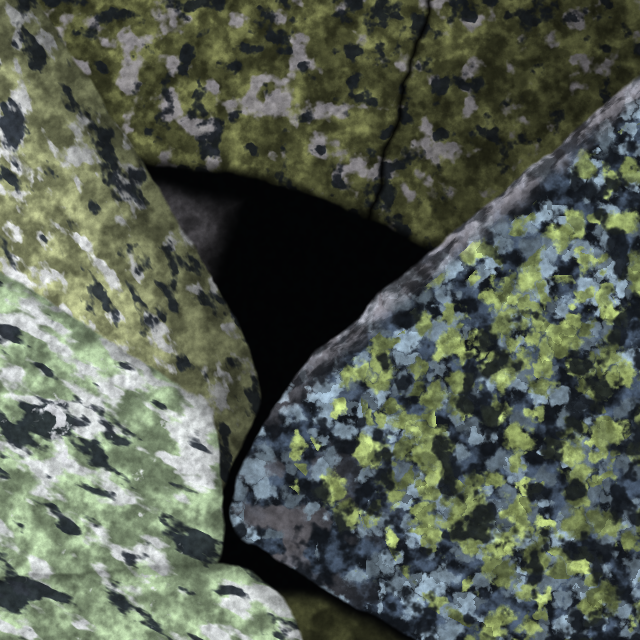
Write a WebGL 2 fragment shader that draws this texture.

```glsl
#version 300 es
precision highp float;
// Lichen-covered boulders wedged around a dark triangular hollow.
uniform vec2 u_resolution;
out vec4 fragColor;
const vec3 INK = vec3(.075, .09, .11), OLIVE = vec3(.29, .30, .19);
const vec3 MAUVE = vec3(.44, .43, .45), MOSS = vec3(.56, .58, .43);
const vec3 SAGE = vec3(.58, .66, .53), CHALK = vec3(.82, .83, .85);
const vec3 LIME = vec3(.54, .60, .36), FROST = vec3(.54, .62, .68);
const float ROUGH = .014, SOFT = .003;  // raggedness and blend of outlines
const float ROUND = .03, GRAIN = .6;    // rounding of faces, fine grain
vec2 hash2(vec2 p) {
  vec3 q = fract(p.xyx * vec3(.1031, .1030, .0973));
  q += dot(q, q.yzx + 33.33);
  return fract((q.xx + q.yz) * q.zy);
}
float noise(vec2 p) {
  vec2 i = floor(p), f = smoothstep(0., 1., p - i), e = vec2(1, 0);
  return mix(mix(hash2(i).x, hash2(i + e).x, f.x),
             mix(hash2(i + e.yx).x, hash2(i + 1.).x, f.x), f.y);
}
float fbm(vec2 p) {
  float sum = 0., amp = .53;
  for (int i = 0; i < 4; i++, amp *= .5, p = mat2(1.6, 1.2, -1.2, 1.6) * p + 17.3)
    sum += amp * noise(p);
  return sum;
}
vec2 warp(vec2 p) { return vec2(fbm(p), fbm(p + 31.)) - .5; }
float patches(vec2 p, float bias) { return .88 * smoothstep(.56, .69, fbm(p) + bias); }
vec3 mottle(vec3 c, vec2 p) { return c * mix(.72, 1.2, smoothstep(.3, .7, fbm(p))); }
// Scattered rosettes: x is coverage, y the tone of the nearest
vec2 rosettes(vec2 p, float density) {
  vec2 cell = floor(p), best = vec2(9, 0);
  p += 1.5 * warp(p * 1.7);
  for (int n = 0; n < 9; n++) {
    vec2 id = cell + vec2(n % 3 - 1, n / 3 - 1), h = hash2(id), k = hash2(id + 71.);
    float d = length(p - id - h) / (.42 + .4 * k.y);
    if (k.x < density && d < best.x) best = vec2(d, h.y);
  }
  return vec2(1. - smoothstep(.6, 1.15, best.x), best.y);
}
float blob(vec2 p, float x, float y, float w, float h) {
  vec2 d = (p - vec2(x, y)) / vec2(w, h);
  return exp(-dot(d, d));
}
float cover(float d) { return 1. - smoothstep(-SOFT, SOFT, d); }
// Signed distance to a line, negative on the right of a to b
float side(vec2 p, vec2 a, vec2 b) {
  vec2 t = normalize(b - a);
  return dot(p - a, vec2(-t.y, t.x));
}
// Boulder outline: rounded meeting of straight faces
float hull(vec2 p, vec2 v[6]) {
  float d = side(p, v[0], v[1]);
  for (int i = 1; i < 5; i++) {
    float s = side(p, v[i], v[i + 1]), h = max(ROUND - abs(d - s), 0.);
    d = max(d, s) + h * h / (4. * ROUND);
  }
  return d;
}
vec3 backRock(vec2 p) {
  vec3 c = mottle(mottle(OLIVE, p * 26.), p * 60.);
  float pale = .13 * blob(p, .32, .84, .12, .1) + .1 * blob(p, .46, .75, .18, .04);
  c = mix(c, MAUVE * 1.1, patches(p * 30. + 9., pale - .05));
  c = mix(c, INK, patches(p * 38. + 50., -.02));
  float crackX = .586 + .27 * (p.y - .68) + .03 * (fbm(p.yy * 13.) - .5);
  c *= smoothstep(-.003, .009, abs(p.x - crackX));
  return c * mix(1.15, .72, smoothstep(.45, .95, p.x + .5 * (.8 - p.y)));
}
vec3 leftRock(vec2 p, float d) {
  vec2 s = mat2(.83, .56, .56, -.83) * p * vec2(46, 25);
  float lit = smoothstep(0., .17, -d);
  vec3 c = mottle(MOSS, p * 36.);
  c = mix(c, CHALK, patches(s + 5., .12 * lit + .05 * smoothstep(.6, .85, p.y) - .06));
  c = mix(c, INK * 1.7, patches(s + 33., -.02 - .06 * lit + .3 * blob(p, .022, .8, .022, .045)));
  return c * mix(.6, 1.06, lit) * mix(.78, 1., smoothstep(.2, .53, p.y - .3 * p.x));
}
// Pale green rock, for the lower boulder and the stone beneath it
vec3 paleRock(vec2 p, float d) {
  vec2 s = (p + .3 * p.yx) * vec2(21, 36);
  vec3 c = mottle(SAGE, p * 32.);
  float pale = .2 * blob(p, .31, .31, .05, .07) + .12 * blob(p, .17, .41, .12, .04)
    + .15 * blob(p, .27, .06, .07, .06) + .22 * blob(p, .41, .03, .07, .08);
  c = mix(c, CHALK, patches(s, pale));
  float spots = .35 * blob(p, .065, .33, .07, .06) + .28 * blob(p, .02, .465, .05, .025)
    + .35 * blob(p, .315, .145, .04, .025) + .2 * blob(p, .1, .17, .05, .015) + .4 * blob(p, .015, .08, .05, .03);
  c = mix(c, INK * 1.5, patches(s * 1.2 + 60., spots - .08));
  c = mix(c, CHALK, patches(p * 50., .4 * blob(p, .091, .33, .02, .04) - .2));
  return c * mix(.74, 1.04, smoothstep(0., .03, -d));
}
vec3 rightRock(vec2 p, float d) {
  float shadow = blob(p, .44, .17, .12, .17);
  vec3 c = mix(INK, INK * 3.8, smoothstep(.36, .7, fbm(p * 42.)));
  c = mix(c, MAUVE * .85, shadow * patches(p * 26., .08));
  float blue = .45 + .4 * blob(p, .88, .57, .08, .08) + .4 * blob(p, .85, .13, .35, .17) - .25 * shadow;
  vec2 frost = rosettes(p * 36., blue);
  c = mix(c, FROST * (.6 + .6 * frost.y), .88 * frost.x);
  float green = .32 + .5 * blob(p, .61, .37, .09, .14) + .6 * blob(p, .7, .19, .09, .1)
    + .5 * blob(p, .88, .48, .16, .18) + .45 * blob(p, .88, .17, .06, .08) - .35 * shadow;
  vec2 lime = rosettes(p * 33. + 20., green * smoothstep(.01, .08, -d));
  c = mix(c, mottle(LIME, p * 60.) * (.75 + .5 * lime.y), .9 * lime.x);
  c = mix(c, INK, patches(p * 30. + 80., .15 * blob(p, .89, .31, .05, .08) - .01));
  // Pale worn rim along the upper edge
  float rim = smoothstep(.05, .01, -d) * smoothstep(.28, .5, p.y);
  vec3 worn = MAUVE * mix(.5, 1.5, smoothstep(.35, .65, fbm(vec2(24. * (p.x + p.y), 80. * d))));
  return mix(c, worn, .75 * rim);
}
void main() {
  vec2 p = gl_FragCoord.xy / u_resolution, q = p + ROUGH * warp(p * 22.), tip = vec2(.39, .69);
  float u = q.x - .228, back = .742 - .19 * u - .604 * u * (u - .252) - q.y;
  float wedge = max(side(q, vec2(.23, .735), tip), side(q, tip, vec2(.345, .55)));
  float right = hull(q, vec2[6](vec2(.65, 0), vec2(.36, .165), vec2(.355, .232), vec2(.453, .414), vec2(.664, .608), vec2(1, .882)));
  float left = hull(q, vec2[6](vec2(.055, 1), vec2(.22, .766), vec2(.345, .555), vec2(.405, .44), vec2(.412, .38), vec2(.345, .232)));
  float lower = hull(q, vec2[6](vec2(0, .575), vec2(.169, .48), vec2(.338, .352), vec2(.352, .25), vec2(.354, .12), vec2(0, .05)));
  float stone = hull(q, vec2[6](vec2(0, .105), vec2(.3, .126), vec2(.365, .13), vec2(.425, .092), vec2(.465, .045), vec2(.48, -.01)));
  // Layers from the hollow forward
  vec3 c = INK * .15;
  c = mix(c, mottle(OLIVE * .7, p * 30.), smoothstep(.085, .05, p.y) * smoothstep(0., .03, right));
  c = mix(c, mottle(MAUVE * .5, p * 40.), smoothstep(0., .05, -wedge));
  c = mix(c, backRock(p) * smoothstep(-.01, .025, -back), cover(back));
  c = mix(c, rightRock(p, right), cover(right));
  c = mix(c, leftRock(p, left), cover(left));
  c = mix(c, paleRock(p, lower), cover(lower));
  c = mix(c, paleRock(p, stone), cover(stone));
  c *= 1. + GRAIN * (fbm(p * 110.) - .5);
  fragColor = vec4(clamp(c, 0., 1.), 1);
}
```
